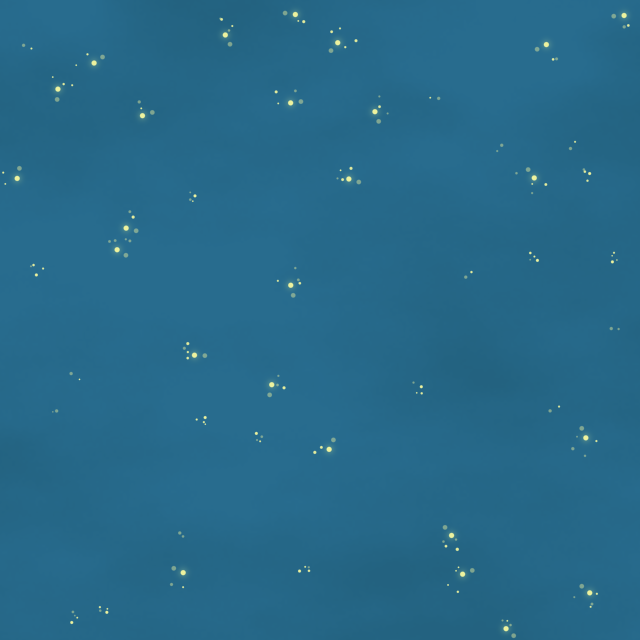
This pattern is drawn by a WebGL 2 fragment shader. Its source:

```glsl
#version 300 es
precision highp float;

uniform vec2 u_resolution;
out vec4 outColor;

const vec3 DEEP_BLUE = vec3(0.136, 0.384, 0.500);
const vec3 SOFT_BLUE = vec3(0.155, 0.422, 0.557);
const vec3 BRIGHT_DOT = vec3(0.93, 0.95, 0.62);
const vec3 GLOW_COLOR = vec3(0.45, 0.65, 0.58);
const float PALE_OPACITY = 0.45;
const float GLOW_OPACITY = 0.48;

const float CLUSTER_GRID = 8.0;
const float CLUSTER_SHARE = 0.76;
const float LARGE_SHARE = 0.62;
const float SMALL_SHARE = 0.84;
const float MAIN_RADIUS = 0.0040;
const float PALE_RADIUS = 0.0036;
const float SPARK_RADIUS = 0.0018;
const float GLOW_RADIUS = 0.0080;
const float CLUSTER_REACH = 0.018;
const float EDGE_SOFTNESS = 0.0024;

const vec2 WASH_SCALE = vec2(2.8, 5.0);
const vec2 MOTTLE_SCALE = vec2(9.0, 17.0);
const float GRAIN_SCALE = 190.0;
const float TAU = 6.2831853;

vec3 hash3(vec2 p) {
    vec3 q = fract(p.xyx * vec3(0.1031, 0.1030, 0.0973));
    q += dot(q, q.yxz + 33.33);
    return fract((q.xxy + q.yzz) * q.zyx);
}

float valueNoise(vec2 p) {
    vec2 cell = floor(p);
    vec2 f = fract(p);
    f = f * f * (3.0 - 2.0 * f);
    vec2 e = vec2(1.0, 0.0);
    float low = mix(hash3(cell).x, hash3(cell + e).x, f.x);
    float high = mix(hash3(cell + e.yx).x, hash3(cell + e.xx).x, f.x);
    return mix(low, high, f.y);
}

float fbm(vec2 p) {
    float sum = 0.0;
    float weight = 0.5;
    for (int i = 0; i < 4; i++) {
        sum += weight * valueNoise(p);
        p = mat2(1.9, 0.3, -0.3, 1.9) * p + 17.3;
        weight *= 0.5;
    }
    return sum / 0.9375;
}

// Cloudy paint with smaller blotches and fine grain
vec3 paintedGround(vec2 uv) {
    float wash = fbm(uv * WASH_SCALE + 41.0);
    float mottle = fbm(uv * MOTTLE_SCALE + 83.0);
    float grain = valueNoise(uv * GRAIN_SCALE + 200.0);
    float tone = 0.57 + 1.9 * (wash - 0.5) + 0.55 * (mottle - 0.5) + 0.10 * (grain - 0.5);
    return mix(DEEP_BLUE, SOFT_BLUE, clamp(tone, 0.0, 1.0));
}

float disc(vec2 p, float radius, float edge) {
    return smoothstep(-0.5, 0.5, (radius - length(p)) / edge);
}

// One group: a glowing dot, a translucent dot and a few sparks
vec3 addCluster(vec3 color, vec2 p, vec2 seed, float edge) {
    float kind = hash3(seed + 7.0).x;
    bool large = kind < LARGE_SHARE;
    bool small = !large && kind < SMALL_SHARE;
    float scale = large ? 1.0 : 0.58;
    float turn = TAU * hash3(seed + 19.0).y;

    if (large) {
        float glow = exp(-dot(p, p) / (GLOW_RADIUS * GLOW_RADIUS));
        color = mix(color, GLOW_COLOR, GLOW_OPACITY * glow);
    }
    if (!small) {
        vec2 palePos = large ? CLUSTER_REACH * 0.9 * vec2(cos(turn), sin(turn)) : vec2(0.0);
        float paleRadius = PALE_RADIUS * (large ? 1.0 : 0.7);
        color = mix(color, BRIGHT_DOT, PALE_OPACITY * disc(p - palePos, paleRadius, edge));
    }
    if (large || small) {
        color = mix(color, BRIGHT_DOT, disc(p, MAIN_RADIUS * scale, edge));
    }

    int sparkCount = large ? 2 + int(3.0 * hash3(seed + 31.0).z) : (small ? 3 : 1);
    for (int i = 0; i < sparkCount; i++) {
        vec3 h = hash3(seed + 53.0 + 11.0 * float(i));
        float angle = turn + 0.6 + 0.75 * float(i) + 1.6 * h.x;
        float reach = CLUSTER_REACH * scale * mix(0.5, 1.6, h.y);
        float radius = SPARK_RADIUS * mix(0.65, 1.4, h.z) * mix(0.8, 1.0, float(large));
        float opacity = h.x < 0.4 ? PALE_OPACITY : 0.95;
        vec2 sparkPos = reach * vec2(cos(angle), sin(angle));
        color = mix(color, BRIGHT_DOT, opacity * disc(p - sparkPos, radius, edge));
    }
    return color;
}

void main() {
    vec2 uv = gl_FragCoord.xy / u_resolution.y;
    float edge = max(EDGE_SOFTNESS, 1.0 / u_resolution.y);
    vec3 color = paintedGround(uv);

    // Jittered grid of clusters, including neighbours that reach across cells
    vec2 home = floor(uv * CLUSTER_GRID);
    for (int k = 0; k < 9; k++) {
        vec2 cell = home + vec2(k % 3 - 1, k / 3 - 1);
        vec3 h = hash3(cell + 101.0);
        if (h.z > CLUSTER_SHARE) continue;
        vec2 center = (cell + mix(vec2(0.1), vec2(0.9), h.xy)) / CLUSTER_GRID;
        color = addCluster(color, uv - center, cell + 150.0, edge);
    }
    outColor = vec4(color, 1.0);
}
```
